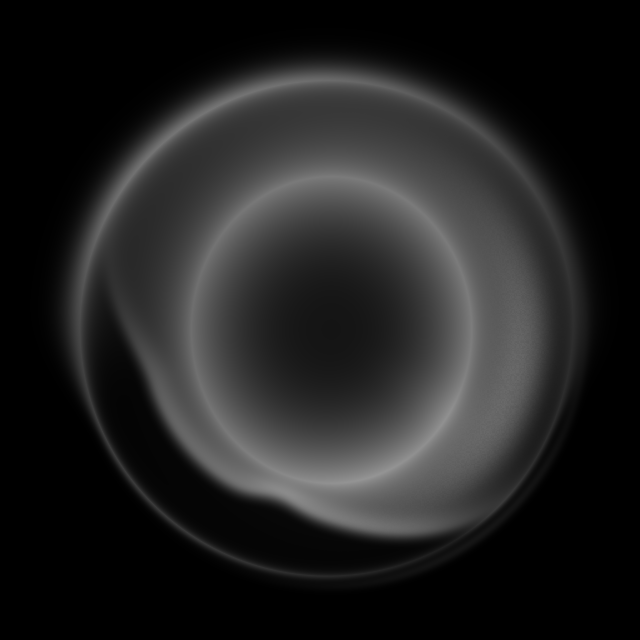
A WebGL 1 fragment shader for this background:

```glsl
precision highp float;
// A dark glowing orb inside a hazy halo ring, with a folded veil between them.
// Built in polar coordinates: each layer has a radial profile whose strength
// and radius vary with angle through wrapped Gaussian lobes (in degrees).

#define ORB_CENTER vec2(0.518, 0.4844)
#define ORB_RADII vec2(0.219, 0.2396)
#define RING_CENTER vec2(0.512, 0.487)
#define RING_RADIUS 0.387
#define ORB_CORE 0.08
#define HALO_WIDTH 0.2
#define BAND_RADIUS 0.305
#define BAND_GLOW 0.21
#define VEIL_RADIUS 0.2826
#define VEIL_GLOW 0.19
#define GRAIN 0.025

uniform vec2 u_resolution;

float hash(vec2 p) {
  return fract(sin(dot(p, vec2(12.9898, 78.233))) * 43758.5453);
}

float bell(float x) {
  return exp(-x * x);
}

// Smooth bump around one direction, wrapping at 360 degrees
float lobe(float angle, float center, float width) {
  return bell((mod(angle - center + 180.0, 360.0) - 180.0) / width);
}

// Radius of the fold: spirals in from the left, then out to the lower right
float veilRadius(float angle) {
  return VEIL_RADIUS
    + 0.091 * (1.0 - smoothstep(148.0, 198.0, angle))
    + 0.098 * smoothstep(255.0, 320.0, angle)
    - 0.013 * lobe(angle, 253.0, 9.0);
}

void main() {
  vec2 p = (gl_FragCoord.xy - 0.5 * u_resolution)
         / min(u_resolution.x, u_resolution.y) + 0.5;
  vec2 fromRing = p - RING_CENTER;
  float r = length(fromRing);
  float angle = mod(degrees(atan(fromRing.y, fromRing.x + 1e-6)), 360.0);
  float q = length((p - ORB_CENTER) / ORB_RADII);

  // Haze filling the space between orb and ring, thinner at the far right
  float haze = 0.12 + 0.05 * lobe(angle, 85.0, 55.0);
  haze *= 1.0 - 0.55 * lobe(angle, 345.0, 45.0) * smoothstep(0.32, 0.365, r);

  // Orb: dark core, bright rim, glow decaying outward
  float rim = 0.48 - 0.05 * lobe(angle, 180.0, 50.0)
    + 0.10 * lobe(angle, 285.0, 42.0) + 0.04 * lobe(angle, 325.0, 12.0);
  float core = mix(ORB_CORE, rim, pow(min(q, 1.0), 2.6));
  float halo = mix(haze, rim, exp(-max(q - 1.0, 0.0) / HALO_WIDTH));
  float glow = mix(core, halo, smoothstep(0.985, 1.015, q));

  // Broad grainy crescent on the right
  float band = lobe(angle, 346.0, 53.0) * bell((r - BAND_RADIUS) / 0.045)
    * smoothstep(0.95, 1.15, q);
  glow += band * (BAND_GLOW + GRAIN * (hash(floor(p * 512.0)) - 0.5));

  // Veil: a bright fold with shadow outside it
  float fold = r - veilRadius(angle);
  float shadow = smoothstep(140.0, 200.0, angle)
    * (1.0 - smoothstep(300.0, 342.0, angle));
  glow *= 1.0 - 0.88 * shadow * smoothstep(-0.006, 0.03, fold);
  float foldWidth = fold < 0.0 ? 0.026 : 0.013;
  float foldStrength = smoothstep(150.0, 215.0, angle)
    * (1.0 - smoothstep(292.0, 330.0, angle));
  glow += VEIL_GLOW * foldStrength * bell(fold / foldWidth)
    * smoothstep(0.97, 1.12, q);

  // Outer ring: wide and soft above, narrow below
  float d = r - RING_RADIUS + 0.005 * lobe(angle, 345.0, 30.0);
  float upper = smoothstep(-0.45, 0.1, sin(radians(angle)));
  float ringStrength = 0.09 + 0.21 * lobe(angle, 132.0, 70.0)
    + 0.09 * lobe(angle, 235.0, 45.0);
  glow += ringStrength * exp(min(d, 0.0) / mix(0.006, 0.016, upper));
  float outerWidth = mix(0.007, 0.027, upper);
  glow *= exp(-pow(max(d, 0.0) / outerWidth, 1.5));

  // Faint second arc past a dark gap at the lower right
  glow += 0.08 * lobe(angle, 308.0, 42.0) * bell((r - 0.403) / 0.008);

  gl_FragColor = vec4(vec3(clamp(glow, 0.0, 1.0)), 1.0);
}
```
